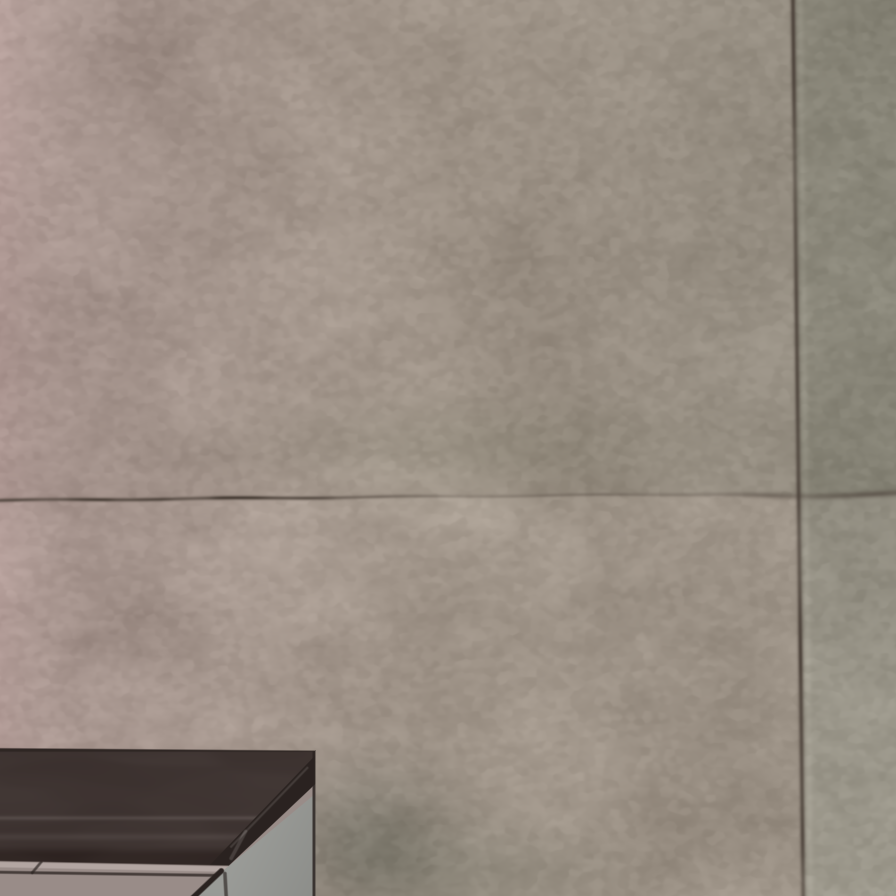
Give the GLSL for this texture, as a Shadertoy shader.

```glsl
#define WALL_LEFT vec3(0.665, 0.597, 0.570)
#define WALL_MID vec3(0.618, 0.574, 0.528)
#define WALL_RIGHT vec3(0.555, 0.535, 0.485)
#define JOINT_COLOR vec3(0.29, 0.25, 0.22)
#define SOFFIT_COLOR vec3(0.245, 0.205, 0.195)
#define LIP_COLOR vec3(0.165, 0.135, 0.125)
#define PANEL_COLOR vec3(0.60, 0.605, 0.59)
#define LEDGE_COLOR vec3(0.60, 0.55, 0.535)
#define STAIN_AMOUNT 0.11
#define GRAIN_AMOUNT 0.045
#define BOX_CORNER vec2(0.352, 0.163)

float softness;

vec3 hash3(vec2 p) {
    vec3 q = fract(p.xyx * vec3(0.1031, 0.1030, 0.0973));
    q += dot(q, q.yxz + 33.33);
    return fract((q.xxy + q.yzz) * q.zyx);
}

// Smooth cellular noise: random cell values blended by distance
float cellNoise(vec2 p) {
    vec2 cell = floor(p), f = p - cell;
    float total = 0.0, weights = 0.0;
    for (int j = -1; j <= 1; j++)
    for (int i = -1; i <= 1; i++) {
        vec2 offset = vec2(i, j);
        vec3 h = hash3(cell + offset + 100.0);
        vec2 d = offset + h.xy - f;
        float w = exp(-5.0 * dot(d, d));
        total += w * h.z;
        weights += w;
    }
    return total / weights - 0.5;
}

float layeredNoise(vec2 p) {
    float sum = 0.0, amp = 0.5;
    for (int i = 0; i < 5; i++) {
        sum += amp * cellNoise(p);
        p = mat2(1.6, 1.2, -1.2, 1.6) * p + 7.3;
        amp *= 0.55;
    }
    return sum;
}

float segment(vec2 p, vec2 a, vec2 b) {
    vec2 pa = p - a, ba = b - a;
    return length(pa - ba * clamp(dot(pa, ba) / dot(ba, ba), 0.0, 1.0));
}

float fill(float d) { return smoothstep(softness, -softness, d); }

float stroke(vec2 p, vec2 a, vec2 b, float halfWidth) {
    return fill(segment(p, a, b) - halfWidth);
}

float blob(vec2 p, vec2 center, vec2 radius) {
    vec2 d = (p - center) / radius;
    return exp(-dot(d, d));
}

vec3 concreteWall(vec2 p) {
    float seamX = 0.8965 - 0.0115 * p.y;
    float seamY = 0.4415 + 0.009 * p.x - 0.004 * blob(p, vec2(0.9, p.y), vec2(0.07, 1.0))
                + 0.0006 * sin(p.x * 31.0);
    float rightSlab = smoothstep(-0.003, 0.003, p.x - seamX);
    float lower = smoothstep(0.003, -0.003, p.y - seamY);

    // Broad colour drift
    vec3 col = mix(WALL_LEFT, WALL_MID, smoothstep(0.0, 0.56, p.x));
    col = mix(col, WALL_RIGHT, smoothstep(0.45, 1.05, p.x) * mix(0.75, 0.25, lower));
    col += vec3(0.02, 0.0, 0.008) * exp(-p.x * 18.0);
    col += rightSlab * mix(vec3(-0.055, -0.04, -0.043), vec3(-0.045, -0.023, -0.025), lower);
    col += rightSlab * lower * 0.045 * smoothstep(0.42, 0.0, p.y);

    // Damp patches and pale blooms
    col -= vec3(0.095, 0.068, 0.070) * blob(p, vec2(0.40, 0.06), vec2(0.10, 0.085));
    col -= vec3(0.045, 0.032, 0.035) * blob(p, vec2(0.54, 0.02), vec2(0.14, 0.06));
    col -= 0.045 * blob(p, vec2(0.14, 0.93), vec2(0.08, 0.06));
    col -= vec3(0.035, 0.025, 0.032) * blob(p, vec2(0.50, 0.50), vec2(0.25, 0.055));
    col -= 0.022 * blob(p, vec2(0.58, 0.80), vec2(0.10, 0.20));
    col += 0.040 * blob(p, vec2(0.52, 0.415), vec2(0.07, 0.035)) * lower;
    col += 0.030 * blob(p, vec2(0.63, 0.39), vec2(0.025, 0.04)) * lower;
    col += 0.022 * blob(p, vec2(0.17, 0.69), vec2(0.06, 0.025));
    col += 0.020 * lower * smoothstep(0.06, 0.0, seamY - p.y) * (1.0 - rightSlab);

    // Trowelled stains and fine grain
    float streaks = smoothstep(0.7, 0.3, p.y) * smoothstep(0.7, 0.4, p.x);
    col += STAIN_AMOUNT * layeredNoise(p * vec2(6.0, 7.0));
    col += 0.075 * streaks * layeredNoise(p * vec2(4.0, 22.0) + 3.0);
    col += GRAIN_AMOUNT * cellNoise(p * vec2(110.0, 140.0));
    col += 0.025 * cellNoise(p * vec2(45.0, 75.0));

    // Panel joints
    float dx = abs(p.x - seamX), dy = abs(p.y - seamY);
    float wear = 0.72 + 0.5 * cellNoise(vec2(3.0, p.y * 12.0));
    col = mix(col, JOINT_COLOR, wear * exp(-pow(dx / 0.0029, 2.0)));
    col += 0.035 * exp(-pow((p.x - seamX - 0.008) / 0.004, 2.0));
    float ink = mix(0.85, 0.28, smoothstep(0.24, 0.55, p.x)) + 0.25 * smoothstep(0.82, 0.9, p.x);
    ink *= 0.9 + 0.6 * cellNoise(vec2(p.x * 22.0, 5.0));
    float thickness = mix(0.0023, 0.0038, smoothstep(0.7, 0.92, p.x));
    col = mix(col, JOINT_COLOR, clamp(ink, 0.0, 1.0) * exp(-pow(dy / thickness, 2.0)));
    return col;
}

vec3 cornerBox(vec2 p, vec3 wall) {
    float lipY = 0.125 + 0.943 * (p.x - BOX_CORNER.x);
    float innerY = 0.154 + 1.04 * (p.x - 0.349);
    float floorY = 0.039 - 0.02 * p.x;

    // Pale ledge and side panel
    vec3 ledge = LEDGE_COLOR + 0.10 * fill(abs(p.y - floorY + 0.004) - 0.003);
    ledge = mix(ledge, LIP_COLOR, 0.75 * stroke(p, vec2(-0.1, 0.028), vec2(0.24, 0.023), 0.0016));
    ledge = mix(ledge, LIP_COLOR, 0.7 * stroke(p, vec2(0.036, 0.026), vec2(0.046, 0.038), 0.0015));
    vec3 side = PANEL_COLOR - 0.5 * max(p.x - 0.25, 0.0) + 0.25 * p.y;
    vec3 col = mix(ledge, side, fill(0.215 + 1.2 * p.y - p.x));
    col = mix(col, LIP_COLOR, stroke(p, vec2(0.247, 0.028), vec2(0.212, -0.005), 0.003));
    col = mix(col, LIP_COLOR, 0.65 * stroke(p, vec2(0.251, 0.025), vec2(0.253, -0.01), 0.002));

    // Dark soffit with its ridges and slanted lip
    vec3 soffit = SOFFIT_COLOR + 0.025 * cellNoise(p * vec2(12.0, 60.0));
    soffit += 0.075 * exp(-pow((p.y - 0.087) / 0.0025, 2.0));
    soffit += 0.045 * exp(-pow((p.y - 0.066) / 0.004, 2.0));
    soffit -= 0.06 * smoothstep(0.058, 0.045, p.y);
    soffit = mix(soffit, LIP_COLOR, fill(p.y - innerY));
    soffit += 0.10 * stroke(p, vec2(0.343, 0.143), vec2(0.258, 0.055), 0.0012);
    soffit += 0.11 * stroke(p, vec2(0.274, 0.072), vec2(0.258, 0.042), 0.002);
    soffit = mix(soffit, LIP_COLOR, 0.8 * fill(abs(p.y - BOX_CORNER.y) - 0.002));
    col = mix(col, soffit, fill(max(lipY, floorY) - p.y));
    col = mix(col, LIP_COLOR, 0.85 * fill(abs(p.x - BOX_CORNER.x + 0.001) - 0.0022));

    float topY = BOX_CORNER.y + 0.002 - 0.008 * p.x;
    return mix(wall, col, fill(max(p.x - BOX_CORNER.x, p.y - topY)));
}

void mainImage(out vec4 fragColor, in vec2 fragCoord) {
    vec2 p = fragCoord / iResolution.xy;
    softness = max(0.0012, 0.75 / iResolution.y);
    fragColor = vec4(clamp(cornerBox(p, concreteWall(p)), 0.0, 1.0), 1.0);
}
```
